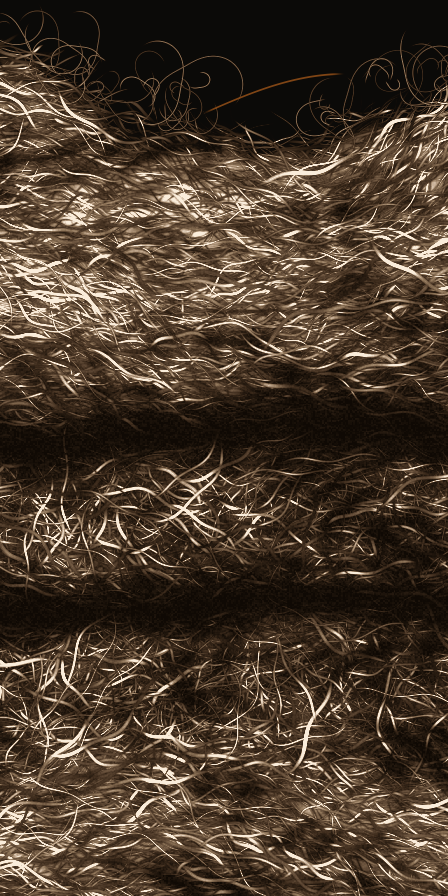
A WebGL 2 fragment shader for this texture:

```glsl
#version 300 es
precision highp float;
// Backlit rolls of coarse brown fibre: many layers of short curved strands on
// jittered grids, lit by horizontal bands with dark gaps between the rolls,
// below a frayed top edge with loose curling hairs. Units: canvas width = 1.
uniform vec2 u_resolution;
out vec4 outColor;

const int LAYERS = 32;           // strand layers, back to front
const int LOOSE_HAIRS = 64;      // curls above the top edge
const float CELL_MIN = 0.05;     // grid size of the shortest strands
const float CELL_MAX = 0.14;     // grid size of the longest strands
const float THIN = 0.001;        // half widths of strands
const float THICK = 0.0046;
const float SHADOW = 0.32;       // darkening beside each strand
const float VEIL = 0.07;         // fine fuzz glowing where light is strong
const float GRAIN = 0.08;
const float EXPOSURE = 1.75;
const vec2 GAP_Y = vec2(1.03, 0.645);    // heights of the dark gaps
const vec2 GAP_SIZE = vec2(0.09, 0.075);
const vec3 BACKDROP = vec3(0.045, 0.038, 0.03);
const vec3 AMBER = vec3(0.58, 0.31, 0.09);
const vec3 RAMP[6] = vec3[6](
  vec3(0.06, 0.037, 0.015), vec3(0.24, 0.17, 0.11), vec3(0.39, 0.30, 0.22),
  vec3(0.55, 0.45, 0.34), vec3(0.75, 0.65, 0.55), vec3(0.98, 0.93, 0.86));

vec3 hash3(vec2 q, float seed) {
  q += seed * vec2(17.13, 5.71);
  vec3 h = fract(q.xyx * vec3(0.1031, 0.1030, 0.0973));
  h += dot(h, h.yxz + 33.33);
  return fract((h.xxy + h.yzz) * h.zyx);
}

vec3 ramp(float tone) {
  float t = clamp(tone, 0.0, 0.999) * 5.0;
  int i = int(t);
  return mix(RAMP[i], RAMP[i + 1], fract(t));
}

float bump(float x, float centre, float size) {
  float k = (x - centre) / size;
  return exp(-k * k);
}

// Frayed upper outline of the mass
float topEdge(float x) {
  return 1.70 + 0.55 * (x - 0.6) * (x - 0.6) + 0.02 * sin(x * 17.0) + 0.012 * sin(x * 41.0);
}

// The two middle rolls, where strands tangle over dark hollows
float tangle(float y) {
  return max(bump(y, 0.84, 0.13), bump(y, 0.45, 0.15));
}

float hollow(vec2 p) {
  return bump(length((p - vec2(0.36, 1.54)) * vec2(0.7, 1.3)), 0.0, 0.12);
}

// Light on the rolls: bright crowns, dark gaps, uneven clumps
float lightAt(vec2 p) {
  float y = p.y + 0.018 * sin(p.x * 5.0 + 1.0) + 0.008 * sin(p.x * 19.0);
  float gaps = (1.0 - 0.95 * bump(y, GAP_Y.x, GAP_SIZE.x)) * (1.0 - 0.95 * bump(y, GAP_Y.y, GAP_SIZE.y));
  float patches = 0.4 * sin(p.x * 9.0 + 3.0 * sin(p.y * 6.0)) * sin(p.y * 13.0 + p.x * 4.0);
  float clumps = 0.42 * sin(p.x * 31.0 + 4.0 * sin(p.y * 17.0)) * sin(p.y * 37.0 + 3.0 * sin(p.x * 13.0));
  float glow = 0.6 * bump(p.y, 1.38, 0.14) * (1.2 - p.x) + 0.5 * bump(length(p - vec2(0.95, 1.62)), 0.0, 0.14);
  return EXPOSURE * gaps * max(0.08, 0.85 + patches + clumps + glow + 0.35 * bump(p.y, 0.16, 0.09));
}

float flowAngle(vec2 p) {
  float rise = 0.75 * bump(length(p - vec2(0.9, 1.65)), 0.0, 0.22) + 0.6 * bump(length(p - vec2(0.12, 0.42)), 0.0, 0.15);
  return rise - 0.12 + 0.32 * sin(p.x * 6.0 + p.y * 5.0) * sin(p.y * 8.0 + 1.0);
}

// Soft flattened highlights
float softSpots(vec2 p) {
  vec2 q = p * vec2(17.0, 34.0), cell = floor(q);
  float glow = 0.0;
  for (int k = 0; k < 9; k++) {
    vec2 c = cell + vec2(k % 3 - 1, k / 3 - 1);
    vec3 h = hash3(c, 3.7);
    glow = max(glow, h.z * h.z * bump(length(q - c - h.xy), 0.0, 0.5));
  }
  return glow;
}

// One layer of bent strands laid over the tone below
float strandLayer(float tone, vec2 p, float light, float depth, float seed, float pixel) {
  float size = mix(CELL_MIN, CELL_MAX, hash3(vec2(seed), 1.3).x);
  float reach = 0.95 * size;
  vec2 cell = floor(p / size);
  for (int k = 0; k < 9; k++) {
    vec2 c = cell + vec2(k % 3 - 1, k / 3 - 1);
    vec3 place = hash3(c, seed), form = hash3(c, seed + 0.57);
    vec2 root = (c + place.xy) * size, d = p - root;
    if (dot(d, d) > reach * reach * 1.3 || root.y > topEdge(root.x) || place.z < 0.65 * hollow(root)) continue;
    float angle = flowAngle(root) + (form.x + form.y - 1.0) * (0.85 + 1.2 * tangle(root.y));
    vec2 axis = vec2(cos(angle), sin(angle));
    float u = dot(d, axis) / reach, bend = 0.8 * (form.z - 0.5), phase = 6.28 * place.z;
    float v = dot(d, vec2(-axis.y, axis.x)) - size * (bend * u * u + 0.055 * sin(5.0 * u + phase));
    float slope = 2.0 * bend * u + 0.275 * cos(5.0 * u + phase);
    float dist = abs(v) * inversesqrt(1.0 + slope * slope);
    float rank = fract(place.z * 7.0 + form.x * 3.0), shine = fract(form.y * 5.0 + place.x * 3.0);
    float ends = smoothstep(1.0, 0.65, abs(u));
    float width = mix(THIN, THICK, rank * rank * depth) * (0.4 + 0.6 * ends);
    float cover = clamp((width - dist) / pixel + 0.5, 0.0, 1.0) * ends;
    float glint = 0.5 + 0.5 * sin(4.0 * u + phase * 2.0);
    float sheen = (0.6 + 0.75 * glint * glint) * (1.0 - 0.3 * min(dist / width, 1.0));
    float lit = light * mix(0.5, 1.1, depth) * (0.08 + 0.92 * pow(shine, 2.4)) * sheen;
    tone *= 1.0 - SHADOW * ends * smoothstep(2.0 * width + 0.003, width, dist);
    tone = mix(tone, lit, cover);
  }
  return tone;
}

// Thin curl following part of a wobbly circle
float curl(vec2 p, float id, float pixel) {
  vec3 a = hash3(vec2(id, 2.0), 0.4), b = hash3(vec2(id, 9.0), 0.8);
  float side = a.x < 0.5 ? 0.9 * a.x : 0.3 + 0.8 * a.x;
  vec2 d = p - vec2(side, topEdge(side) + 0.1 * a.y);
  float theta = atan(d.y, d.x), radius = mix(0.015, 0.09, b.x * b.x);
  float dist = abs(length(d) - radius * (1.0 + 0.22 * sin(2.0 * theta + 6.28 * b.y)));
  float arc = smoothstep(-0.5, 0.1, cos(theta - 6.28 * b.z));
  return clamp((THIN - dist) / pixel + 0.5, 0.0, 1.0) * arc * (0.2 + 0.5 * a.z);
}

void main() {
  vec2 p = gl_FragCoord.xy / u_resolution.x;
  float pixel = 1.0 / u_resolution.x, light = lightAt(p);

  // Soft ground under the strands
  float body = smoothstep(0.0, -0.1, p.y - topEdge(p.x));
  float ground = 0.3 - 0.22 * tangle(p.y) + hollow(p) * (0.15 + 0.9 * softSpots(p));
  float tone = body * light * ground;
  for (int i = 0; i < LAYERS; i++) {
    tone = strandLayer(tone, p, light, float(i + 1) / float(LAYERS), float(i) * 1.37 + 2.0, pixel);
  }
  tone += VEIL * body * (max(light - 0.5, 0.0) + 1.5 * hollow(p)) * (1.0 - 0.5 * tangle(p.y));

  // Loose hairs and one amber strand at the top
  for (int i = 0; i < LOOSE_HAIRS; i++) tone = max(tone, curl(p, float(i), pixel));
  tone += GRAIN * (hash3(floor(p * 256.0), 0.2).x - 0.5) * body;
  vec3 color = mix(BACKDROP, ramp(tone), max(body, smoothstep(0.0, 0.12, tone)));
  float s = (p.x - 0.45) / 0.32;
  float line = abs(p.y - 1.745 - 0.09 * sin(1.57 * s));
  float amber = clamp((0.002 - line) / pixel + 0.5, 0.0, 1.0) * smoothstep(0.0, 0.1, s) * smoothstep(1.0, 0.9, s);
  outColor = vec4(mix(color, AMBER, 0.85 * amber), 1.0);
}
```
